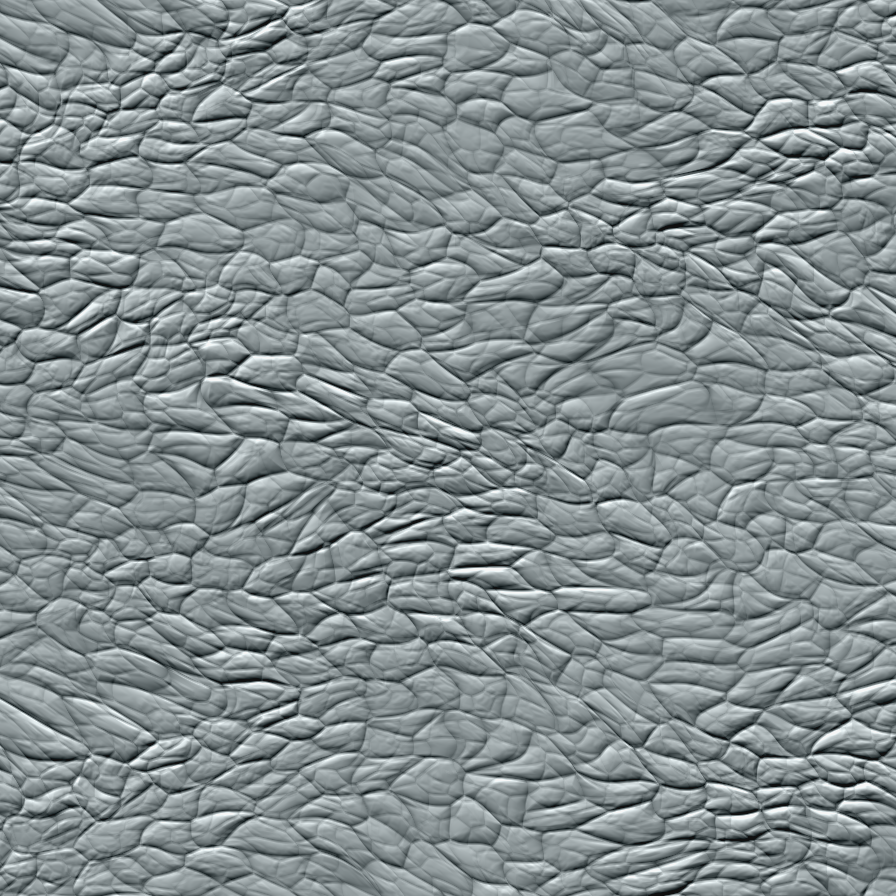
Write a Shadertoy shader that draws this texture.

```glsl
vec2 hash2(vec2 p) {
    vec3 h = fract(p.xyx * vec3(0.1031, 0.1030, 0.0973));
    h += dot(h, h.yzx + 33.33);
    return fract((h.xx + h.yz) * h.zy);
}

// x: gap between the two nearest cell centres, y: random value of the cell
vec2 cells(vec2 q) {
    vec2 base = floor(q);
    float nearest = 9.0, second = 9.0, id = 0.0;
    for (int j = -1; j <= 1; j++)
    for (int i = -1; i <= 1; i++) {
        vec2 cell = base + vec2(i, j);
        vec2 rnd = hash2(cell + 57.0);
        float d = length(cell + 0.05 + 0.9 * rnd - q);
        if (d < nearest) {
            second = nearest;
            nearest = d;
            id = fract(rnd.x * 7.0 + rnd.y * 13.0);
        } else {
            second = min(second, d);
        }
    }
    return vec2(second - nearest, id);
}

// Stretched, sheared and bent coordinates of the grain
vec2 grainSpace(vec2 p) {
    vec2 q = p * vec2(17.0, 29.0);
    q.y += 2.6 * p.x;
    q += 0.45 * sin(q.yx * vec2(0.83, 0.71) + 1.7 * sin(q * vec2(0.37, 0.29) + 2.0));
    q += 0.10 * sin(q.yx * vec2(3.1, 3.7) + 1.3 * sin(q * 1.9));
    return q;
}

// Domed grains with finer wrinkles; x: height, y: crease depth
vec2 leather(vec2 p) {
    vec2 q = grainSpace(p);
    vec2 grain = cells(q);
    vec2 wrinkle = cells(q * 1.9 + 31.0);
    vec2 pore = cells(q * mat2(4.2, 1.1, -1.1, 4.2) + 83.0);
    float patches = 0.5 + 0.5 * sin(q.x * 0.9 + 2.0 * sin(q.y * 0.6));

    float height = (0.6 + 0.8 * grain.y) * (1.0 - exp(-3.0 * grain.x));
    height += mix(0.2, 0.45, patches) * (0.6 + 0.8 * wrinkle.y) * (1.0 - exp(-2.5 * wrinkle.x));
    height += 0.12 * pore.y * smoothstep(0.0, 0.6, pore.x);
    float crease = exp(-8.0 * grain.x) + 0.35 * exp(-8.0 * wrinkle.x);
    return vec2(height, crease);
}

void mainImage(out vec4 fragColor, in vec2 fragCoord) {
    vec2 p = fragCoord / iResolution.y;

    // Light falls from above, slightly from the left
    vec2 toLight = 0.0035 * normalize(vec2(-0.35, 1.0));
    vec2 here = leather(p - 0.5 * toLight);
    float slope = here.x - leather(p + 0.5 * toLight).x;

    // Broad areas of softer and stronger relief
    float relief = 0.85 + 0.2 * sin(p.x * 7.0 + 2.0 * sin(p.y * 9.0 + 1.0));
    float tone = 0.595 + 0.82 * relief * slope - 0.12 * here.y;
    tone += 0.015 * sin(p.y * 8.0 + 2.0 * sin(p.x * 5.0));

    // Cool grey dye
    vec3 color = vec3(tone) + vec3(-0.038, 0.0, 0.008);
    fragColor = vec4(clamp(color, 0.06, 0.97), 1.0);
}
```
